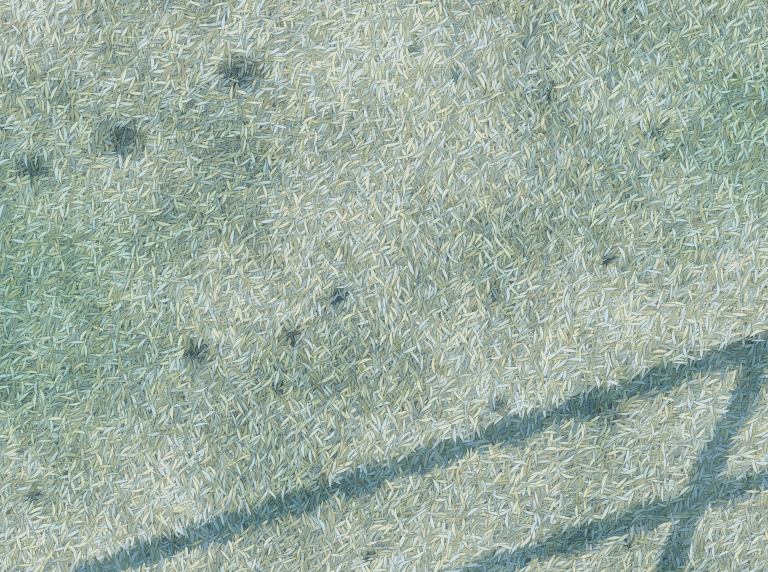
Write a WebGL 1 fragment shader that draws this texture.

```glsl
precision highp float;
// Pale dry lawn of short tangled blades, crossed by dark blue-green shadow bands.

uniform vec2 u_resolution;

// All lengths are fractions of the canvas height.
#define CELL 0.0155
#define HALF_LENGTH 0.0148
#define HALF_WIDTH 0.0024
#define LEAN 1.05
#define SPREAD 2.2
#define BEND 0.008
#define LAYERS 8
#define SOFTNESS 0.0003
#define EDGE_SHADE 0.38
#define PATCH_GAIN 0.14
#define CLUMP_CELL 0.19
#define BAND_WIDTH 0.020

const vec3 GAP = vec3(0.27, 0.33, 0.35);
const vec3 STRAW = vec3(0.64, 0.695, 0.61);
const vec3 TIP = vec3(0.84, 0.875, 0.84);
const vec3 GREEN_TINT = vec3(0.84, 0.96, 0.92);
const vec3 SHADOW_TINT = vec3(0.58, 0.71, 0.78);

vec2 hash2(vec2 p) {
  vec3 q = fract(p.xyx * vec3(0.1031, 0.1030, 0.0973));
  q += dot(q, q.yzx + 33.33);
  return fract((q.xx + q.yz) * q.zy);
}

// Layered, turned sines: broad uneven patches, about -1 to 1.
float patches(vec2 p) {
  float sum = 0.0, gain = 0.5;
  p *= 7.0;
  for (int i = 0; i < 5; i++) {
    sum += gain * sin(p.x + 1.3 * sin(p.y)) * cos(0.8 * p.y - 0.4 * p.x);
    p = mat2(1.4, 1.1, -1.1, 1.4) * p + 2.7;
    gain *= 0.78;
  }
  return sum;
}

// Cellular noise: sparse dark tufts of varied size.
float clumps(vec2 p) {
  vec2 grid = p / CLUMP_CELL;
  float dark = 0.0;
  for (int j = -1; j <= 1; j++)
  for (int i = -1; i <= 1; i++) {
    vec2 id = floor(grid) + vec2(i, j);
    vec2 size = hash2(id + 53.0);
    float radius = 0.04 + 0.12 * size.x * size.x;
    float d = length((grid - id - hash2(id + 19.0)) * vec2(0.9, 1.1));
    dark = max(dark, step(0.5, size.y) * smoothstep(radius * 1.8, 0.0, d));
  }
  return dark;
}

// Soft shadow band along the segment from a to b.
float band(vec2 p, vec2 a, vec2 b, float halfWidth) {
  vec2 ab = b - a;
  float t = clamp(dot(p - a, ab) / dot(ab, ab), 0.0, 1.0);
  float d = length(p - a - ab * t) + 0.004 * sin(41.0 * p.x + 23.0 * p.y);
  return smoothstep(halfWidth * 1.4, halfWidth * 0.5, d);
}

float shadows(vec2 p) {
  float s = band(p, vec2(0.15, -0.003), vec2(1.50, 0.453), BAND_WIDTH);
  s = max(s, band(p, vec2(0.76, -0.025), vec2(1.22, 0.128), BAND_WIDTH));
  s = max(s, band(p, vec2(1.20, 0.125), vec2(1.50, 0.205), BAND_WIDTH));
  s = max(s, band(p, vec2(1.14, -0.06), vec2(1.23, 0.15), BAND_WIDTH));
  return max(s, band(p, vec2(1.22, 0.14), vec2(1.34, 0.39), BAND_WIDTH * 1.15));
}

// Lays one layer of curved blades over the turf state: root x, root y, shade, hue.
vec4 addBlades(vec4 turf, vec2 p, float layer, float soft) {
  vec2 shift = layer * vec2(0.37, 0.61);
  vec2 grid = p / CELL + shift;
  for (int j = -1; j <= 1; j++)
  for (int i = -1; i <= 1; i++) {
    vec2 id = floor(grid) + vec2(i, j);
    vec2 seed = id + layer * 37.0;
    vec2 jitter = hash2(seed), form = hash2(seed + 171.0), look = hash2(seed + 313.0);
    vec2 root = (id + jitter - shift) * CELL;
    float angle = LEAN + (form.x - 0.5) * SPREAD + 0.35 * sin(5.0 * root.x - 4.0 * root.y);
    vec2 along = vec2(cos(angle), sin(angle));
    vec2 d = p - root;
    float t = dot(d, along) / HALF_LENGTH;
    float across = dot(d, vec2(-along.y, along.x)) - (form.y - 0.5) * BEND * t * t;
    float halfWidth = HALF_WIDTH * (0.75 + 0.5 * jitter.x) * (1.0 - t * t);
    float edge = abs(across) - halfWidth;
    // Dim rim on whatever lies beneath, then the blade itself
    turf.z -= EDGE_SHADE * turf.z * smoothstep(HALF_WIDTH, 0.0, edge) * step(abs(t), 1.0);
    float cover = smoothstep(soft, -soft, edge);
    float shade = 0.36 + 0.60 * look.x + 0.025 * layer + 0.06 * t;
    turf = mix(turf, vec4(root, shade, look.y), cover);
  }
  return turf;
}

void main() {
  vec2 p = gl_FragCoord.xy / u_resolution.y;
  float soft = 0.65 / u_resolution.y + SOFTNESS;

  // Blades over dim ground
  vec4 turf = vec4(p, 0.22, 0.5);
  for (int i = 0; i < LAYERS; i++) turf = addBlades(turf, p, float(i), soft);

  // Tone taken near each blade's root, so bands and tufts get ragged edges
  vec2 root = turf.xy + (turf.w - 0.5) * vec2(0.006, 0.018);
  float patchTone = patches(root);
  float clump = clumps(root);
  vec2 left = root - vec2(0.0, 0.48), right = root - vec2(1.32, 0.78);
  float green = exp(-12.0 * dot(left, left)) + 0.7 * exp(-14.0 * dot(right, right));
  float shade = turf.z + PATCH_GAIN * patchTone - 0.28 * clump - 0.10 * green;
  vec3 color = mix(GAP, STRAW, smoothstep(-0.1, 0.65, shade));
  color = mix(color, TIP, smoothstep(0.5, 1.05, shade));

  // Straw to blue-grey blades, green areas, cool shadow
  color += (turf.w - 0.5) * vec3(-0.08, -0.01, 0.13) + vec3(0.0, 0.0, 0.012);
  color *= mix(vec3(1.0), GREEN_TINT, clamp(green - 0.35 * patchTone, 0.0, 1.0));
  color *= mix(vec3(1.0), SHADOW_TINT, max(shadows(root), 0.6 * clump));
  gl_FragColor = vec4(clamp(color, 0.0, 1.0), 1.0);
}
```
